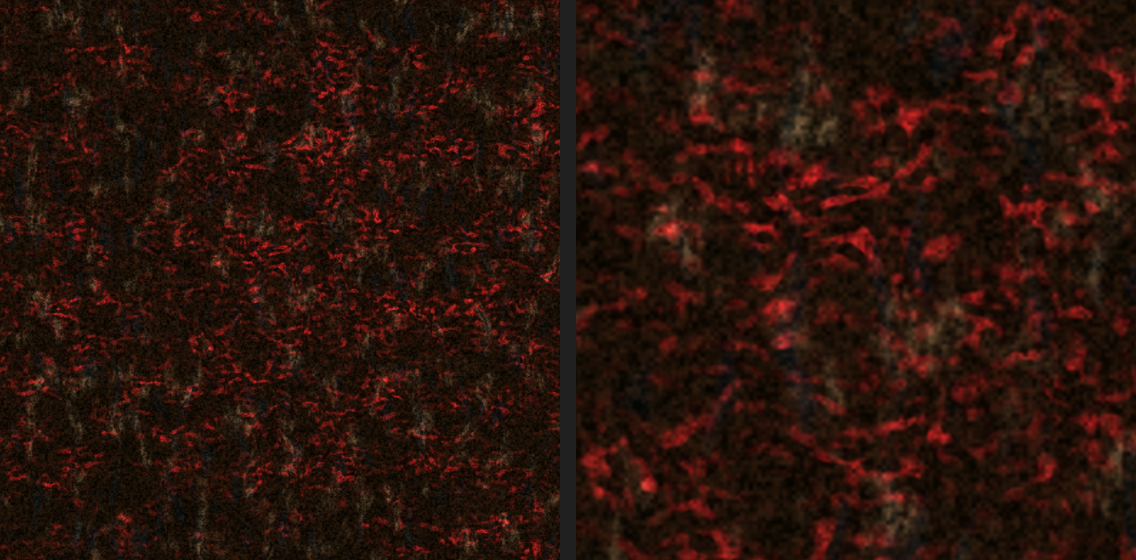
Left: the whole. Right: its middle third, enlarged.
Give the GLSL for this texture, as a WebGL 2 fragment shader.

```glsl
#version 300 es
precision highp float;
// Dark brown grainy haze with short red flecks in loose rows and faint grey and blue upright fibres.

uniform vec2 u_resolution;
out vec4 fragColor;

// Colours: two ground tones, and light added by each layer
const vec3 GROUND_DARK = vec3(0.042, 0.028, 0.004);
const vec3 GROUND_LIGHT = vec3(0.138, 0.082, 0.036);
const vec3 RED_LIGHT = vec3(0.440, 0.050, 0.070);
const vec3 GREY_LIGHT = vec3(0.175, 0.150, 0.110);
const vec3 BLUE_LIGHT = vec3(-0.015, 0.022, 0.050);

// Feature counts across the canvas (x, y)
const vec2 ROW_SCALE = vec2(2.5, 10.0);
const vec2 CLUMP_SCALE = vec2(11.0, 17.0);
const vec2 TUFT_SCALE = vec2(25.0, 38.0);
const vec2 FLECK_SCALE = vec2(55.0, 105.0);
const vec2 CHIP_SCALE = vec2(125.0, 90.0);
const vec2 PATCH_SCALE = vec2(26.0, 14.0);
const vec2 FIBRE_SCALE = vec2(115.0, 52.0);
const vec2 BLUE_SCALE = vec2(55.0, 13.0);
const float WARP_SCALE = 17.0;
const float GRAIN_SCALE = 230.0;

const float WARP_AMOUNT = 0.008;
const float GRAIN_CONTRAST = 2.0;
const float NOISE_GAIN = 2.5;

// Integer hash giving two values in 0..1
vec2 hash2(vec2 cell, uint seed) {
    uvec2 q = uvec2(ivec2(cell)) + seed * uvec2(747u, 1931u);
    q = q * 1664525u + 1013904223u;
    q.x += q.y * 1664525u;
    q.y += q.x * 1664525u;
    q ^= q >> 16u;
    q.x += q.y * 1664525u;
    q.y += q.x * 1664525u;
    q ^= q >> 16u;
    return vec2(q & 65535u) / 65535.0;
}

float cornerSlope(vec2 cell, vec2 offset, vec2 local, uint seed) {
    return dot(hash2(cell + offset, seed) * 2.0 - 1.0, local - offset);
}

// Gradient noise, roughly -1..1
float noise(vec2 p, uint seed) {
    vec2 cell = floor(p);
    vec2 f = p - cell;
    vec2 w = f * f * f * (f * (f * 6.0 - 15.0) + 10.0);
    float low = mix(cornerSlope(cell, vec2(0, 0), f, seed),
                    cornerSlope(cell, vec2(1, 0), f, seed), w.x);
    float high = mix(cornerSlope(cell, vec2(0, 1), f, seed),
                     cornerSlope(cell, vec2(1, 1), f, seed), w.x);
    return NOISE_GAIN * mix(low, high, w.y);
}

// Smooth random grain in 0..1, one pair of values per cell
vec2 grain(vec2 p, uint seed) {
    vec2 cell = floor(p);
    vec2 w = smoothstep(0.0, 1.0, p - cell);
    return mix(mix(hash2(cell, seed), hash2(cell + vec2(1, 0), seed), w.x),
               mix(hash2(cell + vec2(0, 1), seed), hash2(cell + vec2(1, 1), seed), w.x), w.y);
}

// Short flat flecks gathered in clumps, the clumps gathered in rows
float redAmount(vec2 p, vec2 warped) {
    float band = smoothstep(0.0, 0.3, p.y) * (1.0 - smoothstep(0.72, 1.0, p.y));
    float density = 0.32 * noise(p * ROW_SCALE, 1u)
                  + 0.50 * noise(warped * CLUMP_SCALE, 2u)
                  + 0.50 * noise(warped * TUFT_SCALE, 3u)
                  + 0.28 * band - 0.15;
    float clump = smoothstep(-0.45, 1.0, density);
    float fleck = noise(warped * FLECK_SCALE, 4u) + 0.55 * noise(warped * CHIP_SCALE, 5u);
    return clump * (0.08 + 1.15 * smoothstep(-0.25, 0.95, fleck));
}

// Small upright patches of fine fibre
float greyAmount(vec2 warped) {
    float density = noise(warped * PATCH_SCALE, 6u) + 0.5 * noise(warped * PATCH_SCALE * 2.1, 7u);
    float fibre = smoothstep(-0.5, 0.8, noise(warped * FIBRE_SCALE, 8u));
    return smoothstep(0.05, 1.15, density) * (0.25 + 0.95 * fibre);
}

void main() {
    vec2 p = gl_FragCoord.xy / u_resolution.y;
    vec2 warp = vec2(noise(p * WARP_SCALE, 9u), noise(p * WARP_SCALE, 10u));
    vec2 warped = p + WARP_AMOUNT * warp;

    // Grainy ground with slow shade changes
    vec2 coarse = grain(p * GRAIN_SCALE, 11u);
    vec2 fine = grain(p * GRAIN_SCALE * 1.7, 12u);
    float speck = 0.5 * (coarse.x + fine.x);
    float shade = 0.10 * noise(p * CLUMP_SCALE, 13u) + 0.15 * noise(warped * FLECK_SCALE, 14u);
    float tone = 0.48 + GRAIN_CONTRAST * (speck - 0.5) + shade;
    vec3 color = mix(GROUND_DARK, GROUND_LIGHT, clamp(tone, -0.2, 1.3));

    // Fibres and flecks, broken up by the grain
    float blue = smoothstep(0.25, 0.95, noise(warped * BLUE_SCALE, 15u));
    color += BLUE_LIGHT * blue * (0.4 + 0.8 * coarse.y);
    color += GREY_LIGHT * greyAmount(warped) * (0.3 + 1.2 * speck);
    color += RED_LIGHT * redAmount(p, warped) * (0.15 + 0.85 * (coarse.y + fine.y));

    fragColor = vec4(clamp(color, 0.0, 1.0), 1.0);
}
```
